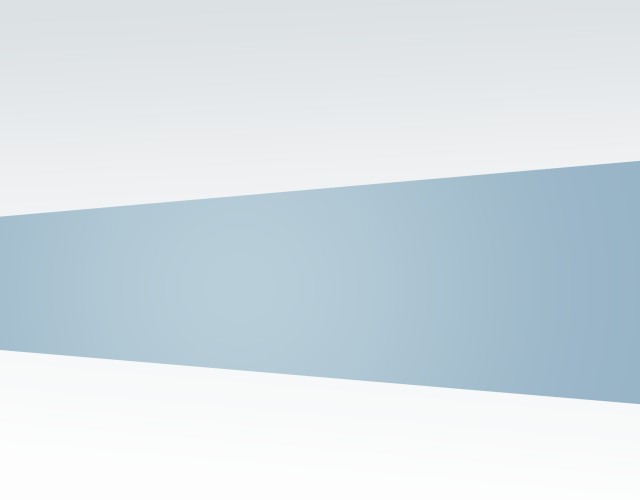
A Shadertoy shader for this background:

```glsl
// A widening blue band with a soft glow, between a pale grey sky and a white floor.
#define TOP_EDGE vec2(0.5667, 0.6783)    // band top height at left and right
#define BOTTOM_EDGE vec2(0.3000, 0.1917) // band bottom height at left and right
#define GLOW_CENTER vec2(0.375, 0.425)
#define GLOW_RADIUS 0.86
#define SKY_HIGH vec3(0.860, 0.880, 0.890)
#define SKY_LOW vec3(0.948, 0.953, 0.957)
#define BAND_LIGHT vec3(0.722, 0.808, 0.850)
#define BAND_DARK vec3(0.596, 0.706, 0.780)
#define FLOOR_SHADE vec3(0.970, 0.974, 0.976)
#define FLOOR_LIGHT vec3(0.992, 0.993, 0.993)

// Signed height above a straight edge running across the canvas
float heightAbove(vec2 uv, vec2 edge) {
    return uv.y - mix(edge.x, edge.y, uv.x);
}

// Coverage of the region above an edge, softened over about one pixel
float coverAbove(float height) {
    float pixel = 1.0 / iResolution.y;
    return smoothstep(-0.7 * pixel, 0.7 * pixel, height);
}

// Sky darkens upward, with gently tilted tones
vec3 skyColor(vec2 uv) {
    float rise = uv.y - 0.06 * (uv.x - 0.5);
    return mix(SKY_LOW, SKY_HIGH, smoothstep(0.53, 1.06, rise));
}

// Band fades outward from a round glow
vec3 bandColor(vec2 uv) {
    vec2 offset = (uv - GLOW_CENTER) * vec2(1.28, 1.0);
    return mix(BAND_LIGHT, BAND_DARK, smoothstep(0.0, GLOW_RADIUS, length(offset)));
}

// Floor is faintly shaded just below the band
vec3 floorColor(float depth) {
    return mix(FLOOR_SHADE, FLOOR_LIGHT, smoothstep(0.0, 0.24, depth));
}

void mainImage(out vec4 fragColor, in vec2 fragCoord) {
    vec2 uv = fragCoord / iResolution.xy;
    float aboveTop = heightAbove(uv, TOP_EDGE);
    float aboveBottom = heightAbove(uv, BOTTOM_EDGE);

    // Layers from floor to sky
    vec3 color = floorColor(-aboveBottom);
    color = mix(color, bandColor(uv), coverAbove(aboveBottom));
    color = mix(color, skyColor(uv), coverAbove(aboveTop));

    fragColor = vec4(color, 1.0);
}
```
